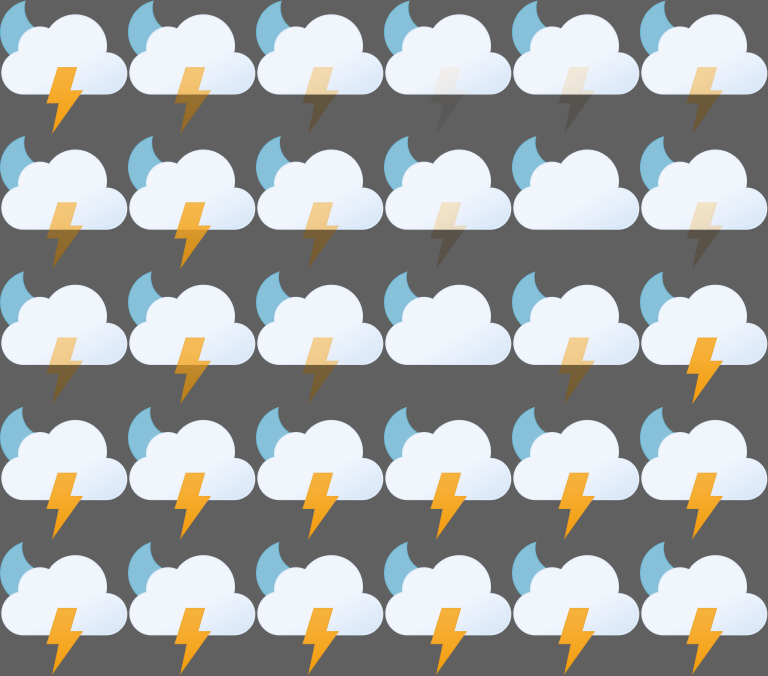
This pattern is drawn by a WebGL 2 fragment shader. Its source:

```glsl
#version 300 es
precision highp float;

uniform vec2 u_resolution;
out vec4 outColor;

#define GRID vec2(6.0, 5.0)
#define CELL vec2(128.0, 135.0)
#define BASE_Y 94.4
#define RIM_WIDTH 1.0
#define MOON_SWING 0.10
#define BACKGROUND vec3(0.376)
#define CLOUD_LIGHT vec3(0.945, 0.960, 0.990)
#define CLOUD_SHADE vec3(0.855, 0.910, 0.975)
#define MOON_BLUE vec3(0.525, 0.755, 0.850)
#define MOON_RIM vec3(0.450, 0.725, 0.835)
#define BOLT_TOP vec3(0.965, 0.695, 0.230)
#define BOLT_BOTTOM vec3(0.960, 0.625, 0.070)

// Bolt opacity over the flickering frames; later frames stay lit
const float FLICKER[18] = float[18](
  1.0, 0.70, 0.40, 0.08, 0.18, 0.50,
  0.68, 0.92, 0.55, 0.27, 0.0, 0.28,
  0.55, 0.85, 0.55, 0.0, 0.55, 1.0);

const vec2 BOLT[7] = vec2[7](
  vec2(57.7, 67.0), vec2(77.2, 67.0), vec2(70.4, 90.2), vec2(83.2, 90.2),
  vec2(52.2, 133.5), vec2(58.6, 103.2), vec2(46.4, 103.2));

float circle(vec2 p, vec2 center, float radius) {
  return length(p - center) - radius;
}

float box(vec2 p, vec2 low, vec2 high) {
  vec2 d = abs(p - 0.5 * (low + high)) - 0.5 * (high - low);
  return length(max(d, 0.0)) + min(max(d.x, d.y), 0.0);
}

float cloudDistance(vec2 p) {
  float d = circle(p, vec2(23.3, BASE_Y - 22.0), 22.0);
  d = min(d, circle(p, vec2(40.0, 48.4), 22.0));
  d = min(d, circle(p, vec2(75.3, 46.0), 31.7));
  d = min(d, circle(p, vec2(106.2, BASE_Y - 21.1), 21.1));
  return min(d, box(p, vec2(23.3, 58.0), vec2(106.2, BASE_Y)));
}

// Crescent turned about the center of its outer disc
float moonDistance(vec2 p, float angle) {
  vec2 center = vec2(32.0);
  float c = cos(angle), s = sin(angle);
  vec2 r = mat2(c, -s, s, c) * (p - center);
  return max(length(r) - 32.0, -circle(r, vec2(15.5, -25.0), 24.0));
}

float boltDistance(vec2 p) {
  float nearest = 1e6, side = 1.0;
  for (int i = 0; i < 7; i++) {
    vec2 a = BOLT[i], b = BOLT[(i + 1) % 7];
    vec2 edge = b - a, w = p - a;
    vec2 off = w - edge * clamp(dot(w, edge) / dot(edge, edge), 0.0, 1.0);
    nearest = min(nearest, dot(off, off));
    bvec3 crossing = bvec3(p.y >= a.y, p.y < b.y, edge.x * w.y > edge.y * w.x);
    if (all(crossing) || all(not(crossing))) side = -side;
  }
  return side * sqrt(nearest);
}

float cover(float d, float pixel) {
  return clamp(0.5 - d / pixel, 0.0, 1.0);
}

void main() {
  // Cells run left to right, then top to bottom
  vec2 uv = gl_FragCoord.xy / u_resolution;
  vec2 grid = vec2(uv.x, 1.0 - uv.y) * GRID;
  vec2 cell = floor(grid);
  vec2 p = fract(grid) * CELL;
  float pixel = CELL.x * GRID.x / u_resolution.x;
  float frame = cell.x + cell.y * GRID.x;

  // Moon rocks to the left, then swings back
  float sway = smoothstep(0.0, 21.0, frame) - smoothstep(23.0, 33.0, frame);
  float moon = moonDistance(p, MOON_SWING * (0.5 - sway));
  vec3 moonColor = mix(MOON_RIM, MOON_BLUE, cover(moon + RIM_WIDTH, pixel));
  vec3 color = mix(BACKGROUND, moonColor, cover(moon, pixel));

  // Cloud shaded toward the lower right, with a thin rim
  float cloud = cloudDistance(p);
  float cloudCover = cover(cloud, pixel);
  float shade = clamp(dot(p - vec2(64.0, 70.0), vec2(0.50, 0.86)) / 42.0, 0.0, 1.0);
  vec3 cloudColor = mix(CLOUD_LIGHT, CLOUD_SHADE, shade);
  vec3 rimColor = mix(CLOUD_LIGHT, CLOUD_SHADE, 0.6);
  cloudColor = mix(rimColor, cloudColor, cover(cloud + RIM_WIDTH, pixel));
  color = mix(color, cloudColor, cloudCover);

  // Bolt fades; outside the cloud it also darkens as it fades
  float bolt = boltDistance(p);
  float glow = frame < 17.5 ? FLICKER[int(frame)] : 1.0;
  vec3 boltColor = mix(BOLT_TOP, BOLT_BOTTOM, smoothstep(67.0, 133.0, p.y));
  boltColor *= mix(0.97, 1.0, cover(bolt + RIM_WIDTH, pixel));
  boltColor *= mix(glow, 1.0, cloudCover);
  color = mix(color, boltColor, glow * cover(bolt, pixel));

  outColor = vec4(color, 1.0);
}
```
